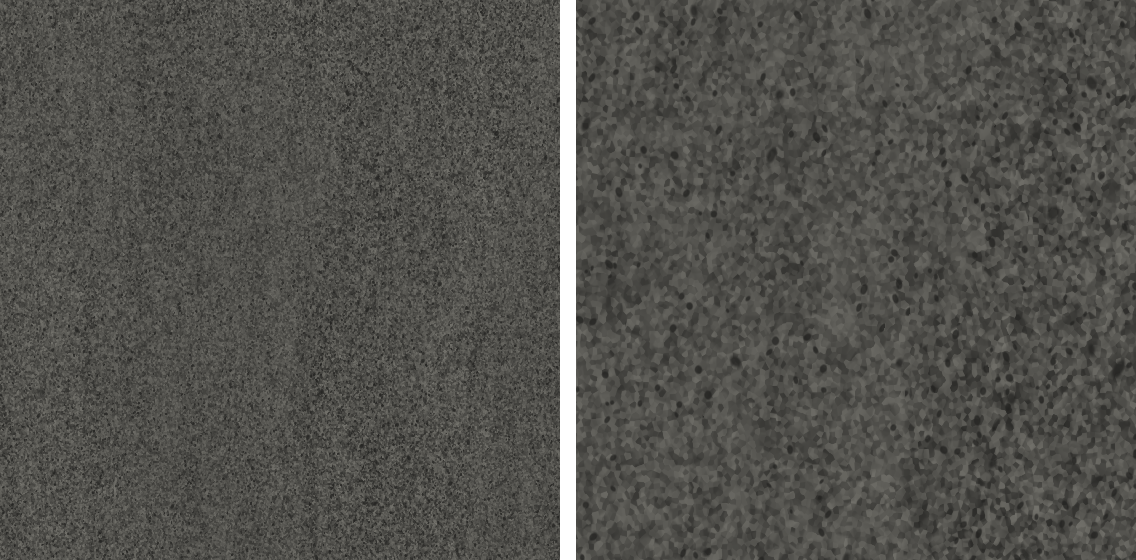
Left, the full canvas; right, a detail of the centre.
Reproduce this texture procedurally as a Shadertoy shader.

```glsl
// Dark basalt-like stone: fine crisp grains over faint, slightly leaning vertical
// streaks, with scattered dark pits and pale chips. One weighted cellular noise,
// stretched and sharpened differently, makes both the grains and the streaks.

const float BASE_GREY = 0.313;
const float PIT_GREY  = 0.135;
const float CHIP_GREY = 0.385;
const vec3  WARM_TINT = vec3(1.01, 1.0, 0.945);

// Three random values in 0..1 for a cell
vec3 hash3(vec2 cell, float seed) {
    vec3 q = fract(vec3(cell.xyx + seed * 17.3) * vec3(0.1031, 0.1030, 0.0973));
    q += dot(q, q.yxz + 33.33);
    return fract((q.xxy + q.yzz) * q.zyx);
}

// Cellular noise in -1..1: low sharpness gives soft blobs, high gives crisp grains
float cellNoise(vec2 p, float sharpness, float seed) {
    vec2 cell = floor(p), local = fract(p);
    float total = 0.0, weights = 0.0;
    for (int y = -1; y <= 1; y++)
    for (int x = -1; x <= 1; x++) {
        vec2 offset = vec2(x, y);
        vec3 rnd = hash3(cell + offset, seed);
        vec2 d = offset + rnd.xy - local;
        float w = exp(-sharpness * dot(d, d));
        total += w * (rnd.z * 2.0 - 1.0);
        weights += w;
    }
    return total / weights;
}

// Coverage of scattered irregular spots; density is the share of filled cells
float spots(vec2 p, float density, float radius, float seed) {
    vec2 cell = floor(p), local = fract(p);
    float coverage = 0.0;
    for (int y = -1; y <= 1; y++)
    for (int x = -1; x <= 1; x++) {
        vec2 offset = vec2(x, y);
        vec3 place = hash3(cell + offset, seed);
        vec3 form = hash3(cell + offset, seed + 5.0);
        vec2 d = offset + place.xy - local;
        d.x += (form.y - 0.5) * d.y;
        float size = radius * mix(0.5, 1.2, form.x);
        float angle = atan(d.y, d.x);
        size *= 1.0 + 0.12 * sin(2.0 * angle + 6.28 * form.z);
        float spot = 1.0 - smoothstep(size - 0.09, size + 0.09, length(d));
        coverage = max(coverage, spot * step(place.z, density));
    }
    return coverage;
}

// Vertical bands of several widths, in about -1..1
float streaks(vec2 p) {
    float broad  = cellNoise(p * vec2(9.0, 1.3), 4.0, 1.0);
    float medium = cellNoise(p * vec2(28.0, 3.5), 4.0, 2.0);
    float narrow = cellNoise(p * vec2(80.0, 10.0), 5.0, 3.0);
    return 0.3 * broad + 0.5 * medium + 0.6 * narrow;
}

// Mineral grains of three sizes, as an offset in grey
float grains(vec2 p) {
    float coarse = cellNoise(p * vec2(115.0, 85.0), 8.0, 4.0);
    float medium = cellNoise(p * vec2(210.0, 165.0), 11.0, 5.0);
    float fine   = cellNoise(p * vec2(350.0, 300.0), 14.0, 6.0);
    return 0.013 * coarse + 0.045 * medium + 0.080 * fine;
}

void mainImage(out vec4 fragColor, in vec2 fragCoord) {
    vec2 uv = fragCoord / iResolution.y;
    vec2 leaning = uv + vec2(0.05 * uv.y + 0.006 * sin(uv.y * 7.0), 0.0);

    // Streaks set the tone, the roughness and how many pits there are
    float streak = streaks(leaning);
    float zone = cellNoise(leaning * vec2(7.0, 3.0), 4.0, 7.0);
    float roughness = 1.0 + 0.2 * zone - 0.1 * streak;
    float grey = BASE_GREY + 0.024 * streak + roughness * grains(uv);

    // Pale chips, small and large
    float smallChips = spots(uv * vec2(100.0, 80.0), 0.08, 0.30, 8.0);
    float largeChips = spots(uv * vec2(50.0, 40.0), 0.03 + 0.02 * zone, 0.26, 9.0);
    grey = mix(grey, CHIP_GREY, 0.5 * max(smallChips, largeChips));

    // Dark pits, slightly denser in dark streaks
    float pitDensity = clamp(0.12 - 0.06 * streak + 0.04 * zone, 0.02, 0.3);
    float smallPits = spots(uv * vec2(150.0, 115.0), pitDensity, 0.27, 10.0);
    float largePits = spots(uv * vec2(75.0, 56.0), 0.3 * pitDensity, 0.22, 11.0);
    grey = mix(grey, PIT_GREY, 0.75 * max(smallPits, largePits));

    fragColor = vec4(clamp(grey * WARM_TINT, 0.0, 1.0), 1.0);
}
```
